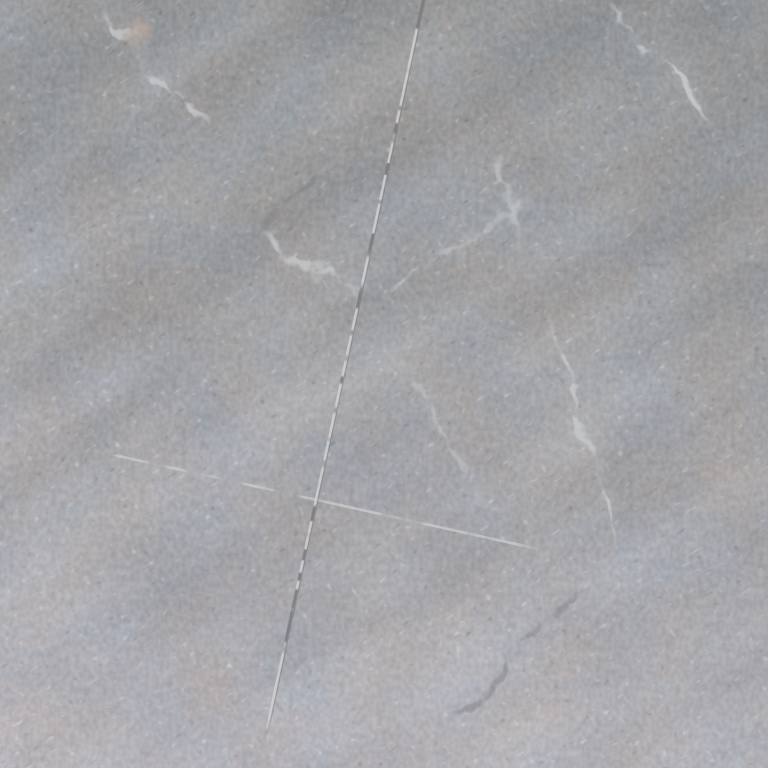
Give the GLSL for this texture, as a Shadertoy shader.

```glsl
// Grey slate floor tiles with thin pale joints, faint wandering veins and fine grain.

// Colours
const vec3 STONE_LIGHT = vec3(0.705, 0.700, 0.722);
const vec3 STONE_DARK  = vec3(0.582, 0.588, 0.592);
const vec3 JOINT_PALE  = vec3(0.83, 0.82, 0.82);
const vec3 JOINT_DARK  = vec3(0.42, 0.42, 0.43);
const vec3 VEIN_PALE   = vec3(0.76, 0.77, 0.78);
const vec3 VEIN_DARK   = vec3(0.51, 0.51, 0.53);
const vec3 RUST        = vec3(0.78, 0.68, 0.63);
const vec3 BLUE_TINT   = vec3(-0.020, 0.004, 0.024);

// Sizes and strengths, in canvas units
const float STREAK_ANGLE  = 0.58;
const float STREAK_AMOUNT = 0.050;
const float CLOUD_AMOUNT  = 0.030;
const float GRAIN_SCALE   = 165.0;
const float GRAIN_AMOUNT  = 0.050;
const float JOINT_WIDTH   = 0.0017;
const float VEIN_WIDTH    = 0.0024;
const float VEIN_WANDER   = 0.020;
const vec2  RUST_SPOT     = vec2(0.177, 0.953);

// Joints and veins as start.xy, end.xy
const vec4 MAIN_JOINT  = vec4(0.552, 1.005, 0.343, 0.030);
const vec4 CROSS_JOINT = vec4(0.115, 0.415, 0.715, 0.282);
const int VEIN_COUNT = 9;
const int FIRST_DARK_VEIN = 7;
const vec4 VEINS[VEIN_COUNT] = vec4[](
    vec4(0.125, 0.995, 0.285, 0.820), vec4(0.780, 1.005, 0.950, 0.820),
    vec4(0.716, 0.610, 0.808, 0.265), vec4(0.340, 0.700, 0.475, 0.607),
    vec4(0.485, 0.605, 0.690, 0.745), vec4(0.490, 0.580, 0.645, 0.325),
    vec4(0.645, 0.800, 0.688, 0.670), vec4(0.425, 0.795, 0.340, 0.690),
    vec4(0.765, 0.240, 0.575, 0.050));
const float VEIN_STRENGTH[VEIN_COUNT] = float[](
    0.75, 0.85, 0.80, 0.75, 0.50, 0.45, 0.55, 0.50, 0.45);

vec2 hashGradient(vec2 cell) {
    vec3 h = fract(cell.xyx * vec3(0.1031, 0.1030, 0.0973));
    h += dot(h, h.yzx + 33.33);
    float angle = 6.2832 * fract((h.x + h.y) * h.z);
    return vec2(cos(angle), sin(angle));
}

float gradientNoise(vec2 p) {
    vec2 i = floor(p), f = p - i;
    vec2 u = f * f * f * (f * (f * 6.0 - 15.0) + 10.0);
    vec2 e = vec2(1.0, 0.0);
    float low  = mix(dot(hashGradient(i), f), dot(hashGradient(i + e), f - e), u.x);
    float high = mix(dot(hashGradient(i + e.yx), f - e.yx),
                     dot(hashGradient(i + e.xx), f - e.xx), u.x);
    return mix(low, high, u.y);
}

float fbm(vec2 p) {
    float sum = 0.0, amplitude = 1.0;
    for (int i = 0; i < 4; i++) {
        sum += amplitude * gradientNoise(p);
        p = mat2(1.6, 1.2, -1.2, 1.6) * p + 17.3;
        amplitude *= 0.5;
    }
    return sum;
}

// Signed distance to a segment's line, with position along it (0 to 1)
vec2 alongSegment(vec2 p, vec4 s) {
    vec2 d = s.zw - s.xy, q = p - s.xy;
    return vec2((q.x * d.y - q.y * d.x) / length(d), clamp(dot(q, d) / dot(d, d), 0.0, 1.0));
}

float taper(float t, float ends) {
    return smoothstep(0.0, ends, t) * smoothstep(1.0, 1.0 - ends, t);
}

float stroke(float d, float width, float blur) {
    return 1.0 - smoothstep(width - blur, width + blur, abs(d));
}

void mainImage(out vec4 fragColor, in vec2 fragCoord) {
    vec2 p = fragCoord / iResolution.y;
    float blur = max(0.0011, 0.7 / iResolution.y);

    // Broad shading, diagonal cleft streaks and clouds
    vec3 color = mix(STONE_LIGHT, STONE_DARK, clamp(0.88 * p.y + 0.14 * p.x, 0.0, 1.0));
    float c = cos(STREAK_ANGLE), s = sin(STREAK_ANGLE);
    vec2 q = vec2(c * p.x + s * p.y, c * p.y - s * p.x);
    color += STREAK_AMOUNT * fbm(q * vec2(1.6, 10.0) + 4.7);
    color += CLOUD_AMOUNT * fbm(p * 7.0 + 9.1);
    color += BLUE_TINT * (fbm(p * 9.0 + 51.0) + 0.5 * gradientNoise(p * 70.0));

    // Fine grain with sparse pale and dark flecks
    float grain = gradientNoise(p * vec2(1.0, 0.8) * GRAIN_SCALE)
                + 0.6 * gradientNoise(p * GRAIN_SCALE * 0.47 + 23.0);
    float fleck = gradientNoise(q * vec2(85.0, 125.0) + 71.0);
    color += GRAIN_AMOUNT * grain;
    color += 0.07 * smoothstep(0.32, 0.60, fleck) - 0.06 * smoothstep(0.34, 0.62, -fleck);

    // Wandering veins with a soft halo
    vec2 warped = p + VEIN_WANDER * vec2(fbm(p * 15.0), fbm(p * 15.0 + 37.0));
    float broken = smoothstep(-0.40, 0.25, fbm(p * 24.0 + 12.0));
    for (int i = 0; i < VEIN_COUNT; i++) {
        vec2 v = alongSegment(warped, VEINS[i]);
        float core = stroke(v.x, VEIN_WIDTH * (0.5 + broken), 0.0022);
        float halo = 0.22 * exp(-abs(v.x) / 0.010);
        float cover = VEIN_STRENGTH[i] * taper(v.y, 0.18) * (core * broken + halo);
        color = mix(color, i < FIRST_DARK_VEIN ? VEIN_PALE : VEIN_DARK, min(cover, 1.0));
    }
    float rust = exp(-dot(warped - RUST_SPOT, warped - RUST_SPOT) / 0.00016);
    color = mix(color, RUST, 0.6 * rust);

    // Straight joints: worn pale filler, with dark gaps on the long one
    vec2 cross = alongSegment(p, CROSS_JOINT);
    float wear = smoothstep(-0.45, 0.25, gradientNoise(vec2(cross.y * 26.0, 3.5)));
    color = mix(color, JOINT_PALE, 0.68 * wear * taper(cross.y, 0.06) * stroke(cross.x, JOINT_WIDTH, blur));

    vec2 joint = alongSegment(p, MAIN_JOINT);
    float chips = gradientNoise(vec2(joint.y * 48.0, 8.5));
    float gap = smoothstep(0.05, 0.25, chips + 0.5 * exp(-pow((joint.y - 0.83) / 0.045, 2.0)));
    float ends = smoothstep(1.0, 0.95, joint.y);
    color = mix(color, JOINT_DARK, 0.45 * ends * stroke(joint.x + 0.0022, 0.0010, blur));
    color = mix(color, mix(JOINT_PALE, JOINT_DARK, 0.85 * gap),
                0.85 * ends * stroke(joint.x, JOINT_WIDTH, blur));

    fragColor = vec4(clamp(color, 0.0, 1.0), 1.0);
}
```
